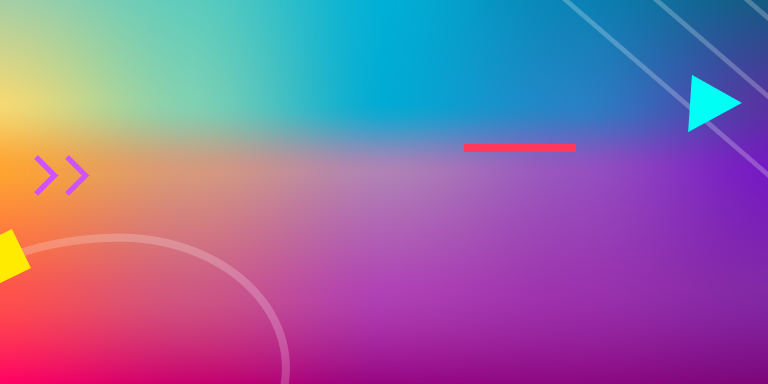
Give the GLSL for this background, as a Shadertoy shader.

```glsl
#define HORIZON_TOP 0.74
#define HORIZON_BOTTOM 0.545
#define LOWER_BAND 0.25
#define STRIPE_COUNT 3
#define STRIPE_GAP 0.2365
#define STRIPE_SLANT 1.158
#define STRIPE_ALPHA 0.24
#define ARC_ALPHA 0.21
#define CHEVRON_COUNT 2
#define CHEVRON_GAP 0.0807

// Blend five evenly spaced colours, easing slightly at each stop
vec3 ramp(float x, vec3 a, vec3 b, vec3 c, vec3 d, vec3 e) {
    vec4 t = clamp(x * 4.0 - vec4(0.0, 1.0, 2.0, 3.0), 0.0, 1.0);
    t = mix(t, t * t * (3.0 - 2.0 * t), 0.5);
    return mix(mix(mix(mix(a, b, t.x), c, t.y), d, t.z), e, t.w);
}

// Colour mesh: five horizontal ramps joined vertically
vec3 background(vec2 uv) {
    vec3 top = ramp(uv.x, vec3(0.65, 0.81, 0.65), vec3(0.36, 0.80, 0.74),
        vec3(0.0, 0.69, 0.84), vec3(0.04, 0.51, 0.71), vec3(0.08, 0.35, 0.51));
    vec3 sky = ramp(uv.x, vec3(0.96, 0.85, 0.45), vec3(0.50, 0.82, 0.70),
        vec3(0.0, 0.67, 0.83), vec3(0.15, 0.51, 0.77), vec3(0.34, 0.20, 0.63));
    vec3 haze = ramp(uv.x, vec3(1.0, 0.64, 0.19), vec3(0.84, 0.60, 0.49),
        vec3(0.69, 0.51, 0.71), vec3(0.59, 0.32, 0.75), vec3(0.46, 0.10, 0.76));
    vec3 lower = ramp(uv.x, vec3(1.0, 0.33, 0.29), vec3(0.81, 0.35, 0.51),
        vec3(0.69, 0.26, 0.71), vec3(0.61, 0.20, 0.68), vec3(0.51, 0.16, 0.65));
    vec3 base = ramp(uv.x, vec3(1.0, 0.0, 0.39), vec3(0.78, 0.0, 0.43),
        vec3(0.59, 0.02, 0.51), vec3(0.55, 0.03, 0.51), vec3(0.49, 0.02, 0.47));

    float fall = clamp(1.0 - uv.y / LOWER_BAND, 0.0, 1.0);
    vec3 color = mix(lower, base, pow(fall, 1.4));
    color = mix(color, haze, clamp((uv.y - LOWER_BAND) / (HORIZON_BOTTOM - LOWER_BAND), 0.0, 1.0));
    color = mix(color, sky, smoothstep(HORIZON_BOTTOM, HORIZON_TOP, uv.y));
    return mix(color, top, clamp((uv.y - HORIZON_TOP) / (1.0 - HORIZON_TOP), 0.0, 1.0));
}

// Antialiased coverage from a signed distance
float cover(float d) {
    return clamp(0.5 - d * iResolution.y, 0.0, 1.0);
}

float boxDistance(vec2 p, vec2 halfSize) {
    vec2 q = abs(p) - halfSize;
    return length(max(q, 0.0)) + min(max(q.x, q.y), 0.0);
}

// Signed distance to the line a-b, positive on its left side
float edgeDistance(vec2 p, vec2 a, vec2 b) {
    vec2 dir = normalize(b - a);
    return dot(p - a, vec2(-dir.y, dir.x));
}

float triangleDistance(vec2 p, vec2 a, vec2 b, vec2 c) {
    return max(edgeDistance(p, a, b), max(edgeDistance(p, b, c), edgeDistance(p, c, a)));
}

float ellipseDistance(vec2 p, vec2 radii) {
    float k = length(p / radii);
    return (k - 1.0) * k / max(length(p / (radii * radii)), 0.001);
}

// Right-pointing chevron with a mitred tip at the origin
float chevronDistance(vec2 p) {
    p.y = abs(p.y);
    vec2 q = vec2(p.x + p.y, p.y - p.x) * 0.7071;
    return max(abs(q.x) - 0.0068, q.y - 0.068);
}

void mainImage(out vec4 fragColor, in vec2 fragCoord) {
    vec2 uv = fragCoord / iResolution.xy;
    vec2 p = vec2(uv.x * 2.0, uv.y);
    vec3 color = background(uv);

    // Slanted translucent stripes
    float slanted = p.x - (1.0 - p.y) * STRIPE_SLANT;
    for (int i = 0; i < STRIPE_COUNT; i++) {
        float d = abs(slanted - 1.473 - float(i) * STRIPE_GAP) / length(vec2(1.0, STRIPE_SLANT));
        color = mix(color, vec3(1.0), STRIPE_ALPHA * cover(d - 0.0062));
    }

    // Translucent arc, wider on its left half
    vec2 arc = p - vec2(0.3125, 0.042);
    vec2 radii = vec2(arc.x < 0.0 ? 0.552 : 0.432, 0.339);
    color = mix(color, vec3(1.0), ARC_ALPHA * cover(abs(ellipseDistance(arc, radii)) - 0.0105));

    // Chevrons
    for (int i = 0; i < CHEVRON_COUNT; i++) {
        vec2 tip = vec2(0.142 + float(i) * CHEVRON_GAP, 0.543);
        color = mix(color, vec3(0.81, 0.32, 1.0), cover(chevronDistance(p - tip)));
    }

    // Tilted square
    vec2 axis = vec2(0.899, 0.438);
    vec2 s = p - vec2(0.005, 0.328);
    s = vec2(dot(s, axis), dot(s, vec2(-axis.y, axis.x)));
    color = mix(color, vec3(1.0, 0.92, 0.0), cover(boxDistance(s, vec2(0.0565))));

    // Bar and triangle
    float bar = boxDistance(p - vec2(1.354, 0.6146), vec2(0.146, 0.0104));
    color = mix(color, vec3(1.0, 0.22, 0.36), cover(bar));
    float tri = triangleDistance(p, vec2(1.802, 0.805), vec2(1.932, 0.732), vec2(1.792, 0.656));
    color = mix(color, vec3(0.0, 1.0, 0.96), cover(tri));

    fragColor = vec4(color, 1.0);
}
```
